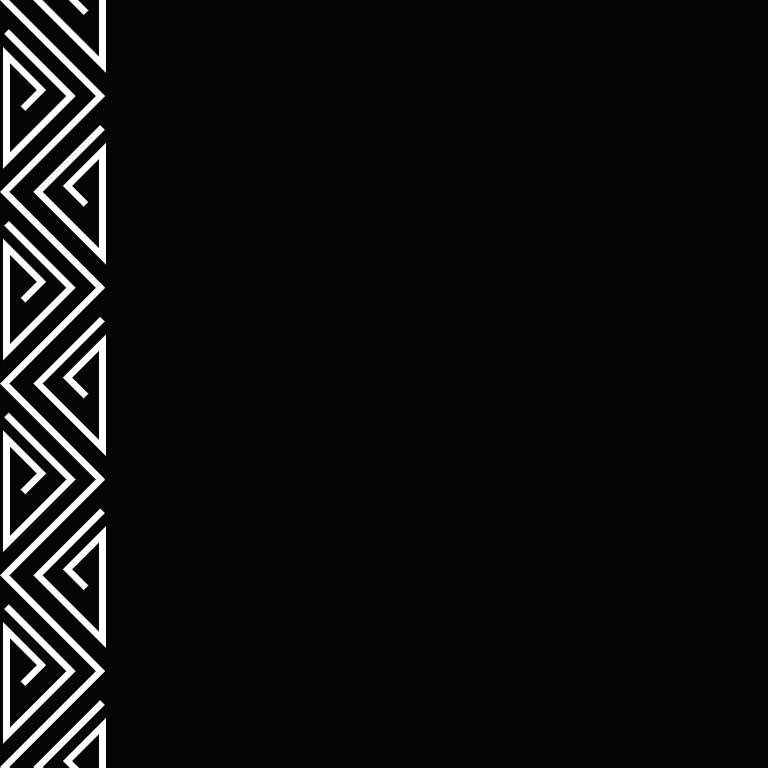
Give the GLSL for this background, as a WebGL 2 fragment shader.

```glsl
#version 300 es
precision highp float;
// Draws a narrow white ornamental band down the left edge of a near-black field.
// A zigzag line splits the band into triangles, each holding an angular spiral;
// strokes are signed distances, repeated vertically and mirrored left to right.

uniform vec2 u_resolution;
out vec4 fragColor;

const vec3 FIELD_COLOR = vec3(0.02);
const vec3 LINE_COLOR = vec3(1.0);

// Lengths are in grid steps; the canvas height holds GRID of them.
const float GRID = 768.0;
const float PERIOD = 191.7;        // height of one full zigzag
const float PHASE = 0.2;           // first left tip, down from the top
const float MIRROR_WIDTH = 109.0;  // x plus its mirrored x
const float BAND_EDGE = 104.8;     // right tips are trimmed here
const float ZIGZAG_LEFT = 4.7;
const float DIAGONAL_HALF = 3.3;   // half widths of the strokes
const float BAR_HALF = 3.5;
const float BAR_X = 6.5;
const float OUTER_TIP = 71.0;      // right corner of the outer chevron
const float OUTER_START = -58.0;   // cut across its upper arm
const vec2 HOOK_TIP = vec2(41.5, -6.0);
const float HOOK_END = 10.5;       // cut across the hook's lower arm
const float SQRT2 = 1.41421356;

// Wraps a coordinate into a period centred on zero.
float wrapCentred(float v) {
    return mod(v + 0.5 * PERIOD, PERIOD) - 0.5 * PERIOD;
}

// Signed distance from the edge of a right-pointing 45 degree corner.
float chevronEdge(vec2 p, vec2 tip) {
    return (p.x - tip.x + abs(p.y - tip.y)) / SQRT2;
}

// Angular spiral: outer chevron, upright bar, then an inner hook.
float spiral(vec2 p) {
    float outerEdge = chevronEdge(p, vec2(OUTER_TIP, 0.0));
    float hookEdge = chevronEdge(p, HOOK_TIP);
    float leftCut = BAR_X - BAR_HALF - p.x;

    float outer = abs(outerEdge) - DIAGONAL_HALF;
    outer = max(outer, max(leftCut, (OUTER_START - p.x - p.y) / SQRT2));

    float hook = abs(hookEdge) - DIAGONAL_HALF;
    hook = max(hook, max(leftCut, (HOOK_END - p.x + p.y) / SQRT2));

    // The bar is mitred by the hook above and the chevron below.
    float bar = abs(p.x - BAR_X) - BAR_HALF;
    bar = max(bar, (p.y > 0.0 ? outerEdge : hookEdge) - DIAGONAL_HALF);

    return min(bar, min(outer, hook));
}

float zigzag(vec2 p) {
    float offset = p.x - ZIGZAG_LEFT - abs(wrapCentred(p.y));
    return max(abs(offset) / SQRT2 - DIAGONAL_HALF, p.x - BAND_EDGE);
}

void main() {
    // Grid coordinates, with y running down from the top edge.
    float pixel = GRID / u_resolution.y;
    vec2 p = gl_FragCoord.xy * pixel;
    p.y = GRID - p.y - PHASE;

    // Left spirals sit half a period away from the mirrored right ones.
    vec2 leftCell = vec2(p.x, wrapCentred(p.y - 0.5 * PERIOD));
    vec2 rightCell = vec2(MIRROR_WIDTH - p.x, wrapCentred(p.y));

    // Each spiral stays within its own side of the zigzag.
    float band = min(zigzag(p), min(spiral(leftCell), spiral(rightCell)));

    float coverage = clamp(0.5 - band / pixel, 0.0, 1.0);
    fragColor = vec4(mix(FIELD_COLOR, LINE_COLOR, coverage), 1.0);
}
```
